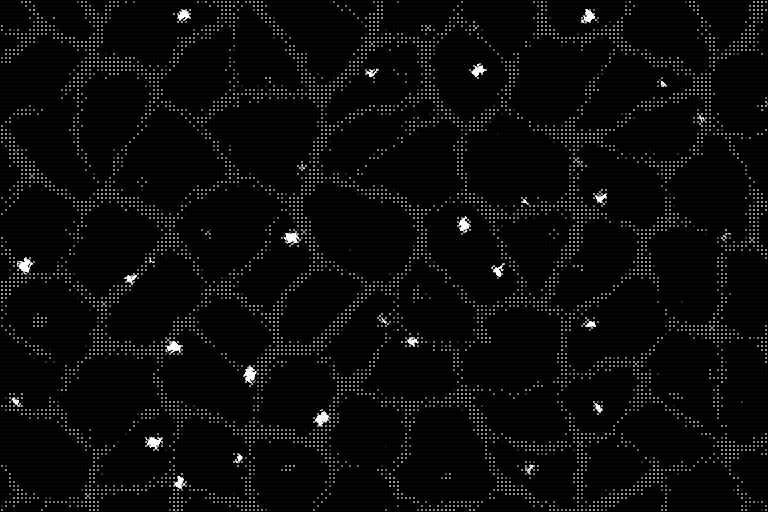
Reproduce this texture procedurally as a Shadertoy shader.

```glsl
// Halftoned network of rounded cells on black, with a few ragged white flecks.
// Cellular noise gives the walls, scattered blobs give the flecks, and two
// interleaved dot lattices with ordered thresholds turn that tone into dots.

const float DOT_ROWS = 128.0;      // lattice rows over the canvas height
const float DOT_RADIUS = 0.26;     // in lattice steps
const float DOT_DIM = 0.34;
const float DOT_BRIGHT = 0.68;
const float DOT_GRAIN = 0.55;      // random spread of the thresholds
const float CELL_SIZE = 0.158;     // in canvas heights
const float CELL_JITTER = 0.95;
const float WALL_REACH = 0.13;     // wall falloff, in cells
const float WALL_FADE = 0.055;     // how far single walls may thin out
const float CORNER_SHARPNESS = 24.0;
const float FLECK_SPACING = 0.13;  // in canvas heights
const float FLECK_RADIUS = 0.018;
const float FLECK_STRENGTH = 2.5;
const float FLECK_DITHER = 1.7;    // dot density in the fleck fringes
const float BACKGROUND_DOT = 0.022;
const vec3 INK = vec3(0.99, 1.0, 0.99);

float hash1(vec2 p) {
    vec3 q = fract(vec3(p.xyx) * 0.1031);
    q += dot(q, q.yzx + 33.33);
    return fract((q.x + q.y) * q.z);
}

vec2 hash2(vec2 p) {
    return vec2(hash1(p + 17.3), hash1(p + 71.9));
}

vec2 cellSite(vec2 id) {
    return id + 0.5 + CELL_JITTER * (hash2(id) - 0.5);
}

// Layered sines that bend the walls
vec2 bend(vec2 p) {
    return 0.12 * sin(p.yx * 2.1 + vec2(0.4, 2.0))
         + 0.035 * sin(p.yx * 7.3 + p * 3.1 + vec2(1.7, 0.2))
         + 0.016 * sin(p.yx * 19.0 - p * 11.0);
}

// Tone of the cell walls: about 1 on a wall, more where walls meet
float wallTone(vec2 uv) {
    vec2 p = uv / CELL_SIZE + 20.0;
    p += bend(p);
    vec2 base = floor(p);
    vec2 home = base;
    float nearest = 1e3;
    for (int j = -1; j <= 1; j++)
    for (int i = -1; i <= 1; i++) {
        vec2 id = base + vec2(i, j);
        float d = length(cellSite(id) - p);
        if (d < nearest) { nearest = d; home = id; }
    }
    // Smooth minimum over the bisectors rounds the corners
    vec2 center = cellSite(home);
    float sum = 0.0;
    for (int j = -2; j <= 2; j++)
    for (int i = -2; i <= 2; i++) {
        if (i == 0 && j == 0) continue;
        vec2 id = home + vec2(i, j);
        vec2 site = cellSite(id);
        float edge = dot(0.5 * (center + site) - p, normalize(site - center));
        edge += WALL_FADE * hash1(home + id + 5.0);
        sum += exp(-CORNER_SHARPNESS * edge);
    }
    float edgeDistance = -log(sum) / CORNER_SHARPNESS;
    float drift = sin(p.x * 4.9 + 2.0 * sin(p.y * 3.3)) * sin(p.y * 5.3 + p.x);
    return 1.0 - edgeDistance / WALL_REACH + 0.17 * drift;
}

// Tone of the scattered flecks: above 1 is solid
float fleckTone(vec2 uv) {
    vec2 p = uv + 0.0028 * sin(uv.yx * 430.0 + 3.0 * sin(uv * 270.0));
    p += 0.003 * sin(uv.yx * 190.0 + uv * 90.0);
    vec2 base = floor(p / FLECK_SPACING);
    float tone = 0.0;
    for (int j = -1; j <= 1; j++)
    for (int i = -1; i <= 1; i++) {
        vec2 id = base + vec2(i, j) + 40.0;
        vec2 center = (id - 40.0 + hash2(id + 9.0)) * FLECK_SPACING;
        float chance = hash1(id + 131.0);
        float strength = FLECK_STRENGTH * chance * chance;
        float radius = FLECK_RADIUS * mix(0.65, 1.25, hash1(id + 57.0));
        tone = max(tone, strength * (1.0 - length(p - center) / radius));
    }
    return tone;
}

// One dot lattice; its tone is taken at the dot center
float dotLattice(vec2 uv, vec2 offset, float threshold, float pixel) {
    vec2 id = floor(uv * DOT_ROWS - offset);
    vec2 center = (id + 0.5 + offset) / DOT_ROWS;
    float radius = DOT_RADIUS / DOT_ROWS;
    float mask = 1.0 - smoothstep(radius - 0.5 * pixel, radius + 0.5 * pixel,
                                  length(uv - center));
    float tone = max(wallTone(center), FLECK_DITHER * fleckTone(center));
    float grain = DOT_GRAIN * (hash1(id + offset + 300.0) - 0.5);
    float order = 0.22 * (mod(id.x + id.y, 2.0) - 0.5);
    float lit = smoothstep(-0.05, 0.05, tone + grain - threshold - order);
    float level = mix(DOT_DIM, DOT_BRIGHT, clamp(tone + grain, 0.0, 1.0));
    return mask * lit * level;
}

void mainImage(out vec4 fragColor, in vec2 fragCoord) {
    float pixel = 1.0 / iResolution.y;
    vec2 uv = fragCoord * pixel;

    // Main dots, then the in-between dots of denser tone
    float light = dotLattice(uv, vec2(0.0), 0.44, pixel);
    light = max(light, dotLattice(uv, vec2(0.5), 1.38, pixel));

    // Faint dots everywhere
    vec2 q = fract(uv * DOT_ROWS) - 0.5;
    light = max(light, BACKGROUND_DOT * (1.0 - smoothstep(0.1, 0.45, length(q))));

    // Solid cores of the flecks
    float soft = 60.0 * pixel;
    light = max(light, smoothstep(1.0 - soft, 1.0 + soft, fleckTone(uv)));

    fragColor = vec4(INK * light, 1.0);
}
```
